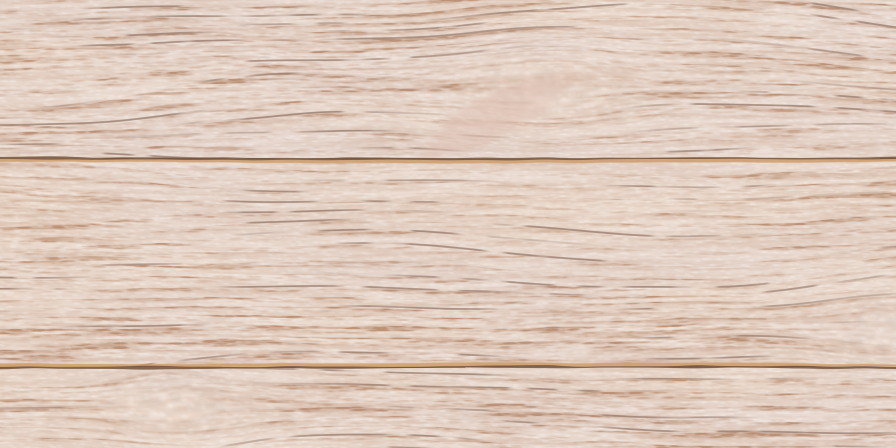
A Shadertoy shader for this texture:

```glsl
// Whitewashed wooden planks: one full board between two seams, cut boards above and below.
// Grain is a growth-ring field bent by layered sines and knots, then broken up by
// stretched value noise (fibres) and cellular noise (pores and paint flecks).

const float PLANK_HEIGHT = 0.466;
const float FIRST_SEAM = 0.18;

const vec3 PAINT = vec3(0.936, 0.888, 0.856);
const vec3 TAN = vec3(0.855, 0.755, 0.690);
const vec3 BROWN = vec3(0.735, 0.575, 0.470);
const vec3 CRACK = vec3(0.560, 0.440, 0.380);
const vec3 BLUSH = vec3(0.870, 0.755, 0.705);
const vec3 RAW_WOOD = vec3(0.800, 0.600, 0.390);
const vec3 GAP = vec3(0.420, 0.290, 0.200);

float hash(vec2 p) {
    vec3 q = fract(vec3(p.xyx) * 0.1031);
    q += dot(q, q.yzx + 33.33);
    return fract((q.x + q.y) * q.z);
}

float noise(vec2 p) {
    vec2 i = floor(p), f = fract(p);
    f = f * f * (3.0 - 2.0 * f);
    float low = mix(hash(i), hash(i + vec2(1, 0)), f.x);
    float high = mix(hash(i + vec2(0, 1)), hash(i + vec2(1, 1)), f.x);
    return mix(low, high, f.y);
}

// Distance to the nearest scattered cell point
float cellular(vec2 p) {
    vec2 cell = floor(p);
    float nearest = 2.0;
    for (int j = -1; j <= 1; j++) {
        for (int i = -1; i <= 1; i++) {
            vec2 c = cell + vec2(i, j);
            vec2 point = c + vec2(hash(c), hash(c + 57.3));
            nearest = min(nearest, length(point - p));
        }
    }
    return nearest;
}

// Knot centre in the board with the given index (-1, 0 or 1)
vec2 knotCentre(float board) {
    if (board < -0.5) return vec2(0.40, 0.09);
    return board < 0.5 ? vec2(2.01, 0.265) : vec2(1.20, 0.80);
}

// Height along the grain: gentle waves, bulging around the knot
float grainHeight(vec2 p, float board, vec2 knot, float influence) {
    float wave = 0.007 * sin(2.1 * p.x + 1.9 * board)
               + 0.003 * sin(5.3 * p.x + 9.0 * p.y + board)
               + 0.001 * sin(17.0 * p.x + 31.0 * p.y);
    return (p.y - knot.y) * (1.0 - 0.5 * influence) + wave + 5.0 + 3.7 * board;
}

// Painted wood with worn bands, fibres, pores and cracks
vec3 boardColour(vec2 p, float board, float seamDistance, float pixel) {
    vec2 knot = knotCentre(board);
    vec2 toKnot = (p - knot) / vec2(0.20, 0.10);
    float influence = exp(-dot(toKnot, toKnot));
    float v = grainHeight(p, board, knot, influence);

    // Growth rings, darkening towards one edge
    float field = 36.0 * v + 3.2 * noise(vec2(1.3 * p.x, 9.0 * v));
    float ring = fract(field);
    float lateWood = smoothstep(0.2, 0.8, ring) * (1.0 - smoothstep(0.85, 1.0, ring));
    float bands = noise(vec2(1.6 * p.x + 8.0, 13.0 * v));
    float wear = 0.15 + 0.85 * smoothstep(0.1, 0.85, 0.5 * bands + 0.5 * lateWood);
    wear *= (1.0 - 0.7 * influence) * smoothstep(-0.01, 0.03, abs(seamDistance));

    // Fine detail stretched along the boards
    float fibre = smoothstep(0.3, 0.85, noise(vec2(8.0 * p.x, 175.0 * v)));
    float lines = noise(vec2(3.5 * p.x + 5.0, 125.0 * v));
    float fine = noise(vec2(34.0 * p.x, 240.0 * v));
    float pores = 1.0 - smoothstep(0.12, 0.48, cellular(vec2(20.0 * p.x, 125.0 * v)));
    float flecks = 1.0 - smoothstep(0.1, 0.4, cellular(vec2(38.0 * p.x + 9.0 * p.y, 90.0 * v)));
    float stain = wear * (0.50 * fibre + 0.28 * pores) + 0.20 * lines + 0.17 * fine - 0.10 * flecks;

    vec3 colour = mix(PAINT, TAN, clamp(stain / 0.5, 0.0, 1.0));
    colour = mix(colour, BROWN, clamp((stain - 0.5) / 0.38, 0.0, 1.0));
    float hue = noise(vec2(2.5 * p.x, 14.0 * v) + 40.0) - 0.5;
    colour += hue * vec3(0.010, 0.004, -0.014);

    // Broken hairlines of even width along some ring edges
    float edge = abs(fract(field + 0.5) - 0.5) * pixel / max(fwidth(field), 12.0 * pixel);
    float lineId = floor(field + 0.5);
    float broken = smoothstep(0.5, 0.8, noise(vec2(3.2 * p.x, 7.0 * lineId)));
    broken *= smoothstep(0.15, 0.6, noise(vec2(19.0 * p.x, 3.0 * lineId)));
    float crack = broken * (1.0 - smoothstep(0.0004, 0.0012 + pixel, edge));
    colour = mix(colour, CRACK, 0.7 * crack * (1.0 - influence));

    // Brushed ridges over the knot
    float ridges = noise(vec2(45.0 * p.x + 30.0 * p.y, 70.0 * p.y - 12.0 * p.x));
    return colour + 0.06 * influence * (ridges - 0.5);
}

// Slanted rosy smear on the upper board
float blushMask(vec2 p) {
    vec2 d = p - vec2(1.11, 0.745);
    vec2 along = vec2(0.88, 0.47);
    vec2 local = vec2(dot(d, along) / 0.20, dot(d, vec2(-along.y, along.x)) / 0.055);
    float ragged = 0.3 * (noise(p * vec2(25.0, 40.0)) - 0.5);
    return 1.0 - smoothstep(0.65, 1.1, length(local) + ragged);
}

// Dark gap beside a strip of bare wood
vec3 addSeam(vec3 colour, float x, float d, float side, float pixel) {
    d += 0.0008 * sin(3.0 * x + side) + 0.002 * (noise(vec2(14.0 * x, side)) - 0.5);
    float bareWidth = 0.003 * noise(vec2(3.0 * x, 5.0 + side));
    float bare = 1.0 - smoothstep(bareWidth, bareWidth + 0.002 + pixel, abs(d - 0.005 * side));
    float gapWidth = 0.003 * pow(noise(vec2(9.0 * x, 8.0 + side)), 2.0);
    float gap = 1.0 - smoothstep(gapWidth, gapWidth + 0.0006 + pixel, abs(d));
    colour = mix(colour, RAW_WOOD, 0.8 * bare);
    return mix(colour, GAP, 0.8 * gap);
}

void mainImage(out vec4 fragColor, in vec2 fragCoord) {
    vec2 p = fragCoord / iResolution.y;
    float pixel = 1.0 / iResolution.y;
    float rows = (p.y - FIRST_SEAM) / PLANK_HEIGHT;
    float seam = floor(rows + 0.5);
    float seamDistance = (rows - seam) * PLANK_HEIGHT;
    float board = floor(rows);

    vec3 colour = boardColour(p, board, seamDistance, pixel);
    colour = mix(colour, BLUSH, 0.55 * blushMask(p) * step(0.5, board));
    float side = seam < 0.5 ? 1.0 : -1.0;
    colour = addSeam(colour, p.x, seamDistance, side, pixel);
    fragColor = vec4(clamp(colour, 0.0, 1.0), 1.0);
}
```
